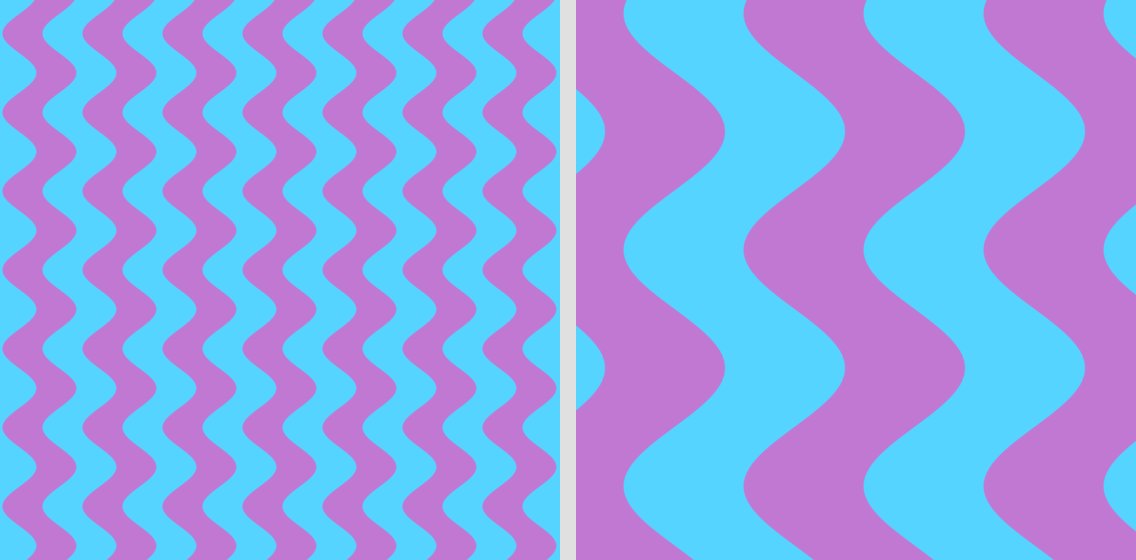
Left: the whole. Right: its middle third, enlarged.
Reproduce this pattern procedurally as a WebGL 2 fragment shader.

```glsl
#version 300 es
precision highp float;

#define COLUMNS 7.0
#define WAVES 7.106
#define STRIPE_CENTRE 0.493
#define STRIPE_FILL 0.5
#define AMPLITUDE 0.0302
#define CREST_PHASE 0.181
#define EDGE_PIXELS 1.4
#define SKY_BLUE vec3(0.333, 0.831, 1.0)
#define ORCHID vec3(0.757, 0.471, 0.827)

uniform vec2 u_resolution;
out vec4 outColor;

const float TAU = 6.2831853;

// Signed distance to the nearest wavy stripe, negative inside it
float wavyStripes(vec2 p) {
    float angle = TAU * (p.y * WAVES - CREST_PHASE);
    float sway = AMPLITUDE * cos(angle);
    float slope = -AMPLITUDE * TAU * WAVES * sin(angle);

    // Horizontal offset from the stripe centre, in columns
    float column = (p.x - sway) * COLUMNS - STRIPE_CENTRE;
    float offset = abs(fract(column + 0.5) - 0.5);
    float horizontal = (offset - 0.5 * STRIPE_FILL) / COLUMNS;

    // Slanted edges lie closer than their horizontal gap
    return horizontal / sqrt(1.0 + slope * slope);
}

void main() {
    float canvas = min(u_resolution.x, u_resolution.y);
    vec2 p = gl_FragCoord.xy / canvas;

    // Antialiased stripe coverage
    float edge = EDGE_PIXELS / canvas;
    float coverage = clamp(0.5 - wavyStripes(p) / edge, 0.0, 1.0);

    outColor = vec4(mix(SKY_BLUE, ORCHID, coverage), 1.0);
}
```
